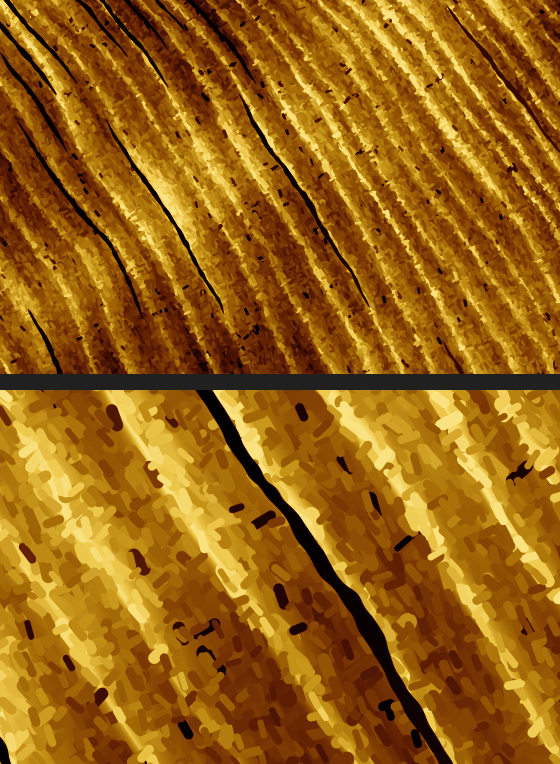
Top: the whole. Bottom: its middle third, enlarged.
Give the GLSL for this texture, as a Shadertoy shader.

```glsl
float hash(vec2 p) {
    vec3 q = fract(p.xyx * 0.1031);
    q += dot(q, q.yzx + 33.33);
    return fract((q.x + q.y) * q.z);
}

float noise(vec2 p) {
    vec2 i = floor(p), f = fract(p);
    f = f * f * (3.0 - 2.0 * f);
    return mix(mix(hash(i), hash(i + vec2(1, 0)), f.x),
               mix(hash(i + vec2(0, 1)), hash(i + vec2(1, 1)), f.x), f.y);
}

// x runs across the curved fibres, y runs down along them
vec2 grainSpace(vec2 p) {
    float down = 1.0 - p.y;
    float across = p.x - 0.85 * down + 0.2 * down * down;
    across += 0.055 * (noise(p * 3.5) - 0.5) + 0.012 * (noise(p * 15.0) - 0.5);
    return vec2(across, down);
}

// Broad sheen: a diagonal glow, a golden right side, darker corners
float sheen(vec2 p) {
    float k = dot(p - vec2(0.65, 0.6), vec2(-0.635, 0.773));
    float light = 1.5 * exp(-40.0 * k * k);
    light += 1.1 * smoothstep(0.6, 1.15, p.x);
    light += 1.3 * smoothstep(0.35, 0.0, p.x) * smoothstep(0.55, 0.85, p.y);
    light -= 1.3 * smoothstep(0.35, 0.0, distance(p, vec2(1.5, 1.0)));
    light -= 0.7 * smoothstep(0.5, 0.0, distance(p, vec2(0.3, 0.0)));
    return light + 1.5 * (noise(p * 5.0 + 9.0) - 0.5);
}

// Brightness in palette steps, 0 to 5
float woodTone(vec2 p) {
    vec2 g = grainSpace(p);
    float s = 9.5 * g.x + 1.8 * g.x * g.x;
    s += 0.7 * noise(vec2(s * 0.8, g.y * 2.0));
    float id = round(s), f = s - id;
    float ridge = exp(-abs(f) * (f > 0.0 ? 5.0 : 14.0));
    ridge *= 0.65 + 0.7 * hash(vec2(id, 3.0));
    float streak = noise(vec2(g.x * 48.0, g.y * 3.0)) - 0.5;
    return 1.15 + 3.2 * ridge + 1.4 * streak + sheen(p);
}

// Tapered splits that follow the fibres; returns coverage
float crackMask(vec2 p, float px) {
    vec2 g = grainSpace(p);
    float col = g.x * 13.0, id = floor(col);
    float shift = hash(vec2(id, 7.0));
    float v = g.y * 1.6 + shift, seg = floor(v);
    vec2 key = vec2(id, seg);
    float down = (seg + 0.5 - shift) / 1.6;
    float x = (id + 0.5) / 13.0 + 0.85 * down - 0.2 * down * down;
    float chance = x < 0.5 && down < 0.65 ? 0.65 : 0.2;
    if (hash(key + 21.0) > chance) return 0.0;
    float s = (fract(v) - 0.5) / (0.2 + 0.28 * hash(key + 5.0));
    float width = 0.0065 * sqrt(max(0.0, 1.0 - s * s));
    width *= 0.6 + 0.7 * noise(p * 60.0);
    float middle = 0.5 + 0.5 * (hash(key + 13.0) - 0.5);
    float d = abs(fract(col) - middle) / 13.0 * 0.8;
    return smoothstep(px, -px, d - width) * step(abs(s), 1.0);
}

vec3 palette(float t) {
    vec3 shades[6] = vec3[6](
        vec3(0.16, 0.02, 0.01), vec3(0.36, 0.11, 0.01), vec3(0.50, 0.24, 0.01),
        vec3(0.63, 0.40, 0.02), vec3(0.77, 0.57, 0.09), vec3(0.93, 0.78, 0.29));
    float c = clamp(t, 0.0, 4.999);
    int i = int(c);
    vec3 shade = mix(shades[i], shades[i + 1], fract(c));
    shade = mix(shade, vec3(1.0, 0.93, 0.6), 0.7 * clamp(t - 5.0, 0.0, 1.0));
    return shade * clamp(1.0 + t, 0.06, 1.0);
}

void mainImage(out vec4 fragColor, in vec2 fragCoord) {
    vec2 p = fragCoord / iResolution.y;
    float px = 0.7 / iResolution.y;
    float tone = woodTone(p);

    // Flat rounded dabs, coarse to fine, mostly along the fibres
    for (int layer = 0; layer < 3; layer++) {
        float size = 0.03 * pow(0.73, float(layer));
        vec2 cell = floor(p / size);
        for (int k = 0; k < 9; k++) {
            vec2 id = cell + vec2(k % 3 - 1, k / 3 - 1);
            vec2 key = id + 137.0 * float(layer);
            vec2 centre = (id + vec2(hash(key), hash(key + 41.3))) * size;
            float turn = (hash(key + 17.7) - 0.5) * 0.7;
            if (hash(key + 63.1) > 0.72) turn += 1.5708;
            float angle = atan(-1.0, 0.45 + 0.4 * centre.y) + turn;
            vec2 dir = vec2(cos(angle), sin(angle));
            vec2 r = p - centre;
            float reach = size * mix(0.22, 0.45, hash(key + 29.9));
            r -= dir * clamp(dot(r, dir), -reach, reach);
            float d = length(r) - size * mix(0.17, 0.27, hash(key + 88.2));
            if (d > px) continue;
            float pick = hash(key + 52.6);
            float dab = woodTone(centre) + 1.7 * (pick - 0.5);
            if (pick < 0.02) dab -= 2.0;
            tone = mix(tone, dab, smoothstep(px, -px, d));
        }
    }

    // Cracks: black on the left, red-brown on the right
    float crackTone = mix(-0.95, 0.2, smoothstep(0.7, 1.2, p.x));
    tone = mix(tone, min(tone, crackTone), crackMask(p, px));
    fragColor = vec4(palette(tone), 1.0);
}
```
